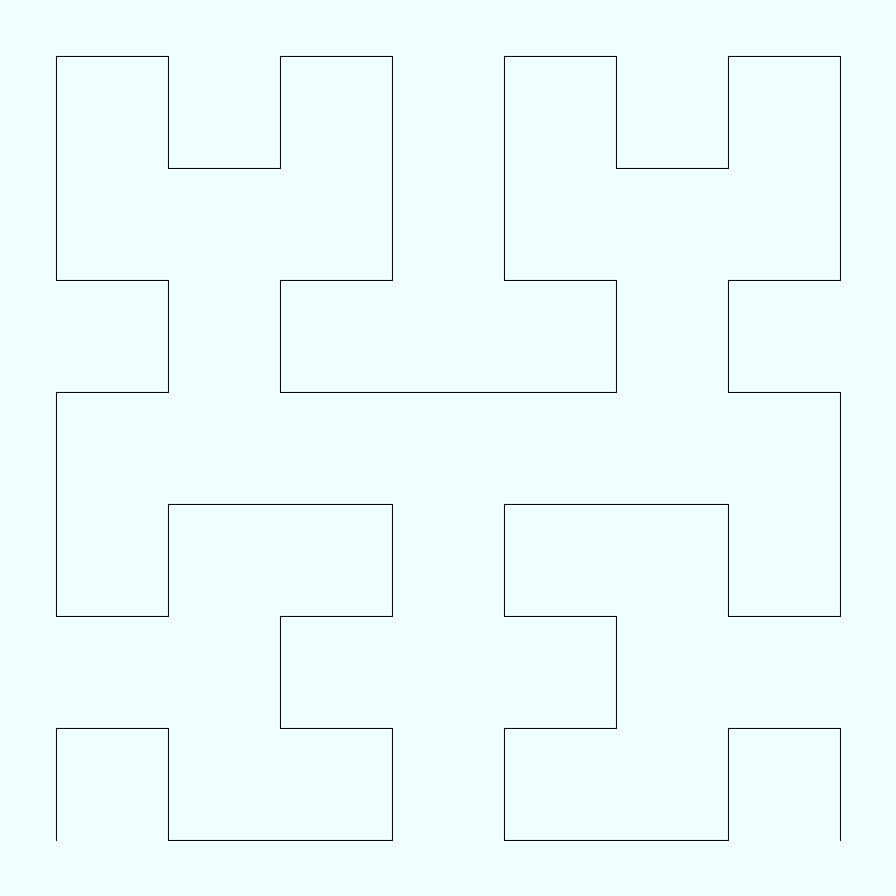
Write a WebGL 1 fragment shader that draws this pattern.

```glsl
precision highp float;
// A third-order Hilbert curve drawn as one thin black line on pale azure.
// Each step index is decoded into a grid cell; consecutive cell centres
// are joined by segments, and the nearest segment gives the line coverage.

#define ORDER 3
#define GRID 8.0
#define STEPS 63
#define LINE_WIDTH 0.00115
#define LINE_SHIFT vec2(0.00051, -0.00051)
#define PAPER vec3(0.941, 1.0, 1.0)
#define INK vec3(0.0)

uniform vec2 u_resolution;

// Cell visited at a given step, built from the smallest quadrant upward.
vec2 hilbertCell(float index) {
  vec2 cell = vec2(0.0);
  float side = 1.0;
  for (int level = 0; level < ORDER; level++) {
    float parent = floor((index + 0.5) / 4.0);
    float digit = index - 4.0 * parent;
    vec2 quadrant = vec2(step(1.5, digit), step(0.5, digit) * step(digit, 2.5));
    if (quadrant.y < 0.5) {
      if (quadrant.x > 0.5) cell = side - 1.0 - cell;
      cell = cell.yx;
    }
    cell += side * quadrant;
    index = parent;
    side *= 2.0;
  }
  return cell;
}

vec2 curvePoint(float index) {
  return (hilbertCell(index) + 0.5) / GRID + LINE_SHIFT;
}

// Square-capped distance to an axis-aligned segment.
float segmentDistance(vec2 p, vec2 a, vec2 b) {
  vec2 outside = max(abs(p - 0.5 * (a + b)) - 0.5 * abs(b - a), 0.0);
  return max(outside.x, outside.y);
}

// Smooth coverage; lines thinner than a pixel fade instead of vanishing.
float lineCoverage(float dist, float pixel) {
  float drawnWidth = max(LINE_WIDTH, pixel);
  float edge = clamp((0.5 * (drawnWidth + pixel) - dist) / pixel, 0.0, 1.0);
  return edge * min(LINE_WIDTH / pixel, 1.0);
}

void main() {
  vec2 uv = gl_FragCoord.xy / u_resolution;
  float pixel = 1.0 / min(u_resolution.x, u_resolution.y);

  // Walk the curve and keep the nearest segment.
  float nearest = 1.0;
  vec2 previous = curvePoint(0.0);
  for (int i = 1; i <= STEPS; i++) {
    vec2 next = curvePoint(float(i));
    nearest = min(nearest, segmentDistance(uv, previous, next));
    previous = next;
  }

  gl_FragColor = vec4(mix(PAPER, INK, lineCoverage(nearest, pixel)), 1.0);
}
```
